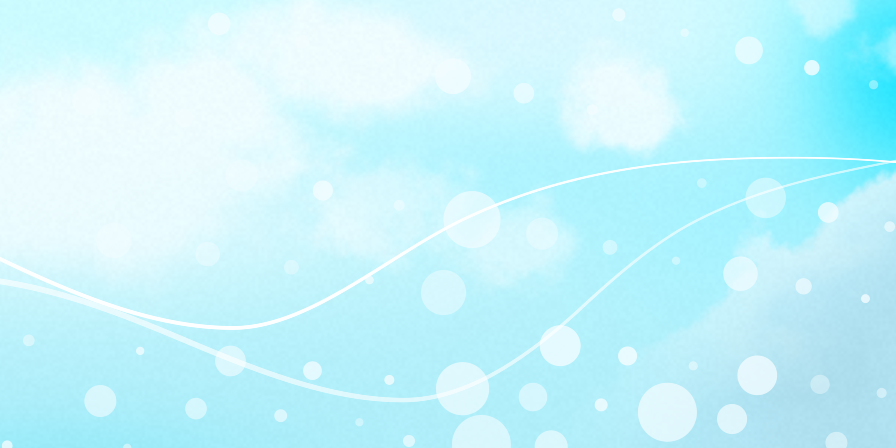
This background is drawn by a Shadertoy shader. Its source:

```glsl
// Pale cyan sky with soft clouds, two sweeping white ribbons and scattered translucent bubbles.
#define BUBBLE_COUNT 58
#define BUBBLE_MAX_RADIUS 0.078
#define CLOUD_SCALE 6.0
#define CLOUD_ROUGHNESS 2.1
#define GRAIN 0.018
#define VIVID_CYAN vec3(0.08, 0.89, 1.0)
#define SOFT_CYAN vec3(0.64, 0.95, 1.0)
#define CLOUD_WHITE vec3(0.95, 0.99, 1.0)
#define HAZE_BLUE vec3(0.68, 0.87, 0.935)

float hash(vec2 p) {
    vec3 q = fract(vec3(p.xyx) * 0.1031);
    q += dot(q, q.yzx + 33.33);
    return fract((q.x + q.y) * q.z);
}

float noise(vec2 p) {
    vec2 cell = floor(p), f = fract(p);
    f = f * f * (3.0 - 2.0 * f);
    vec2 e = vec2(0.0, 1.0);
    return mix(mix(hash(cell), hash(cell + e.yx), f.x),
               mix(hash(cell + e), hash(cell + e.yy), f.x), f.y);
}

float fbm(vec2 p) {
    float sum = 0.0, amplitude = 0.46;
    for (int i = 0; i < 6; i++) {
        sum += amplitude * noise(p);
        p = mat2(1.6, 1.2, -1.2, 1.6) * p + 7.3;
        amplitude *= 0.55;
    }
    return sum;
}

float glow(vec2 p, vec2 center, vec2 radius) {
    vec2 q = (p - center) / radius;
    return exp(-dot(q, q));
}

// Positive inside an ellipse, falling to zero at its rim
float puff(vec2 p, vec2 center, vec2 radius) {
    return 1.0 - length((p - center) / radius);
}

vec3 skyColor(vec2 p) {
    vec3 sky = mix(vec3(0.69, 0.935, 0.98), vec3(0.8, 0.985, 1.0), smoothstep(0.0, 1.0, p.y));
    sky = mix(sky, SOFT_CYAN, 0.8 * glow(p, vec2(1.15, 0.62), vec2(0.5, 0.17)));
    sky = mix(sky, SOFT_CYAN, 0.8 * glow(p, vec2(1.62, 0.5), vec2(0.32, 0.25)));
    sky = mix(sky, vec3(0.86, 0.97, 1.0), 0.85 * glow(p, vec2(1.15, 0.94), vec2(0.45, 0.2)));
    sky = mix(sky, CLOUD_WHITE, 0.6 * glow(p, vec2(0.12, 0.5), vec2(0.7, 0.19)));
    sky = mix(sky, vec3(0.48, 0.9, 0.97), 0.5 * glow(p, vec2(0.1, -0.05), vec2(0.5, 0.12)));
    return mix(sky, VIVID_CYAN, 0.9 * glow(p, vec2(2.04, 0.83), vec2(0.24, 0.28)));
}

vec3 addClouds(vec3 color, vec2 p) {
    float rough = (fbm(p * CLOUD_SCALE + 3.0) - 0.5) * CLOUD_ROUGHNESS;
    // Large bank on the left, fading underneath
    float bank = max(puff(p, vec2(0.27, 0.62), vec2(0.5, 0.27)),
                     puff(p, vec2(0.7, 0.865), vec2(0.37, 0.16)));
    bank = max(bank, puff(p, vec2(0.47, 0.77), vec2(0.27, 0.21)));
    float fade = mix(0.55, 0.9, smoothstep(0.4, 0.75, p.y));
    color = mix(color, CLOUD_WHITE, fade * smoothstep(-0.1, 0.55, bank + 0.55 * rough));
    // Small bright puff, a heap on a wider base
    float heap = max(puff(p, vec2(1.38, 0.8), vec2(0.13, 0.12)),
                     puff(p, vec2(1.41, 0.73), vec2(0.16, 0.09)));
    color = mix(color, CLOUD_WHITE, 0.85 * smoothstep(-0.05, 0.6, heap + 0.8 * rough));
    // Thin wisps
    float wisp = max(puff(p, vec2(0.86, 0.57), vec2(0.2, 0.13)),
                     puff(p, vec2(1.18, 0.42), vec2(0.16, 0.11)));
    wisp = max(wisp, puff(p, vec2(2.0, 0.88), vec2(0.1, 0.09)));
    wisp = max(wisp, puff(p, vec2(1.84, 0.98), vec2(0.08, 0.06)));
    color = mix(color, CLOUD_WHITE, 0.5 * smoothstep(0.0, 0.8, wisp + 1.2 * rough));
    // Hazy bank rising to the right edge
    float depth = 0.65 - 0.74 * (2.0 - p.x) - p.y + 0.16 * rough;
    vec3 haze = mix(vec3(0.83, 0.955, 0.985), HAZE_BLUE, smoothstep(0.02, 0.36, depth));
    float cover = smoothstep(-0.01, 0.05, depth) * smoothstep(1.2, 1.8, p.x);
    return mix(color, haze + 0.03 * rough, 0.9 * cover);
}

// Cubic between two knots, each holding x, height and slope
float hermite(float x, vec3 a, vec3 b) {
    float span = b.x - a.x, t = (x - a.x) / span, s = 1.0 - t;
    return s * s * ((1.0 + 2.0 * t) * a.y + t * span * a.z)
         + t * t * ((1.0 + 2.0 * s) * b.y - s * span * b.z);
}

float upperCurve(float x) {
    vec3 dip = vec3(0.52, 0.268, 0.0), rise = vec3(1.04, 0.513, 0.47), crest = vec3(1.77, 0.648, 0.0);
    if (x < dip.x) return hermite(x, vec3(0.0, 0.422, -0.48), dip);
    if (x < rise.x) return hermite(x, dip, rise);
    return x < crest.x ? hermite(x, rise, crest) : hermite(x, crest, vec3(2.0, 0.638, -0.09));
}

float lowerCurve(float x) {
    vec3 fall = vec3(0.39, 0.25, -0.42), dip = vec3(0.9, 0.107, 0.0);
    vec3 rise = vec3(1.3, 0.315, 0.93), bend = vec3(1.55, 0.505, 0.52);
    if (x < fall.x) return hermite(x, vec3(0.0, 0.372, -0.15), fall);
    if (x < dip.x) return hermite(x, fall, dip);
    if (x < rise.x) return hermite(x, dip, rise);
    return x < bend.x ? hermite(x, rise, bend) : hermite(x, bend, vec3(2.0, 0.641, 0.2));
}

float ribbon(float offset, float slope, float halfWidth, float aa) {
    float dist = abs(offset) / sqrt(1.0 + slope * slope);
    return 1.0 - smoothstep(halfWidth - 0.5 * aa, halfWidth + 0.5 * aa, dist);
}

// Evenly spread sequence, drawn towards the lower right
float bubbleVeil(vec2 p, float aa) {
    float clear = 1.0;
    for (int i = 1; i <= BUBBLE_COUNT; i++) {
        vec3 u = fract(float(i) * vec3(0.8192, 0.671, 0.5497) + 0.5);
        vec2 center = vec2(2.0 * pow(u.x, 0.8), 0.97 * pow(u.y, 1.6));
        float middle = glow(center, vec2(1.2, 0.3), vec2(0.7, 0.6));
        float radius = mix(0.009, BUBBLE_MAX_RADIUS, u.z * u.z * mix(0.35, 1.0, middle));
        float alpha = mix(0.4, 0.85, hash(vec2(float(i), 4.0)));
        float edge = length(p - center) - radius;
        clear *= 1.0 - alpha * (1.0 - smoothstep(-0.6 * aa, 0.6 * aa, edge));
    }
    return 1.0 - clear;
}

void mainImage(out vec4 fragColor, in vec2 fragCoord) {
    vec2 p = fragCoord / iResolution.y;
    float aa = 1.0 / iResolution.y, h = 0.002;
    vec3 color = addClouds(skyColor(p), p);
    color += GRAIN * (noise(p * 150.0) - 0.5);
    color = mix(color, CLOUD_WHITE, bubbleVeil(p, aa));
    // Ribbons taper to the right
    float low = lowerCurve(p.x), high = upperCurve(p.x), taper = smoothstep(0.3, 1.8, p.x);
    float lowSlope = (lowerCurve(p.x + h) - low) / h, highSlope = (upperCurve(p.x + h) - high) / h;
    color = mix(color, vec3(1.0), 0.6 * ribbon(p.y - low, lowSlope, mix(0.0065, 0.0025, taper), aa));
    color = mix(color, vec3(1.0), 0.95 * ribbon(p.y - high, highSlope, mix(0.0045, 0.002, taper), aa));
    fragColor = vec4(color, 1.0);
}
```
